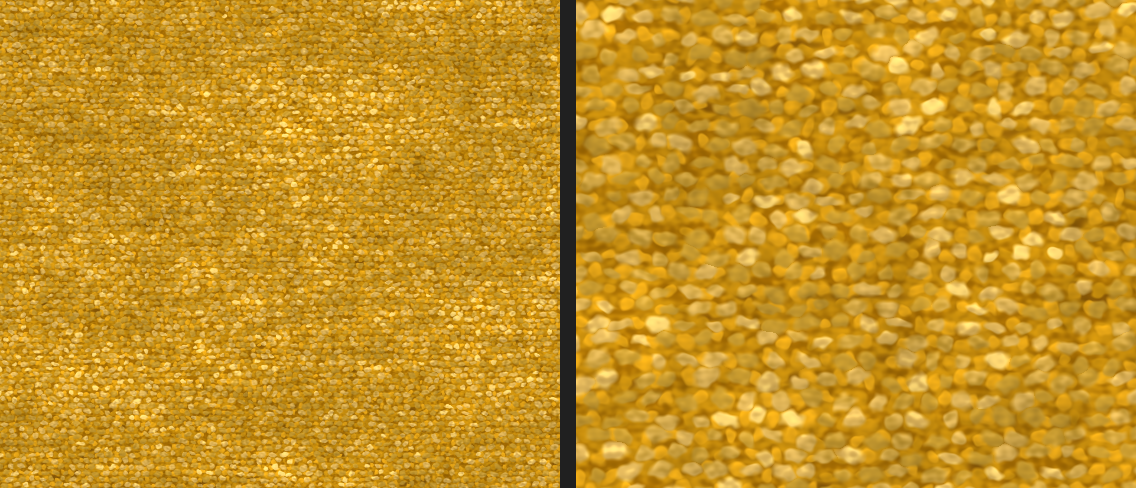
Left, the full canvas; right, a detail of the centre.
Write a WebGL 2 fragment shader that draws this texture.

```glsl
#version 300 es
precision highp float;

uniform vec2 u_resolution;
out vec4 fragColor;

vec3 hash3(vec2 cell) {
  vec3 h = fract(cell.xyx * vec3(0.1031, 0.1030, 0.0973));
  h += dot(h, h.yxz + 33.33);
  return fract((h.xxy + h.yzz) * h.zyx);
}

// Gradient noise, roughly -0.6 to 0.6
float gradientNoise(vec2 p) {
  vec2 i = floor(p);
  vec2 f = p - i;
  vec2 w = f * f * f * (f * (f * 6.0 - 15.0) + 10.0);
  vec4 corner;
  for (int k = 0; k < 4; k++) {
    vec2 o = vec2(k & 1, k >> 1);
    vec2 gradient = hash3(i + o + 57.0).xy * 2.0 - 1.0;
    corner[k] = dot(gradient, f - o);
  }
  return mix(mix(corner.x, corner.y, w.x), mix(corner.z, corner.w, w.x), w.y);
}

// Staggered, jittered yarn crossings: x coverage, y random tone, z relief
vec3 yarnBeads(vec2 p, vec2 radius, float shift, float seed) {
  vec2 home = floor(p);
  vec3 best = vec3(0.0);
  for (int j = -1; j <= 1; j++) {
    float row = home.y + float(j);
    float stagger = shift + 0.5 * mod(row, 2.0);
    float column = floor(p.x - stagger);
    for (int i = -1; i <= 1; i++) {
      vec2 cell = vec2(column + float(i), row);
      vec3 rnd = hash3(cell + seed);
      vec3 form = hash3(cell + seed + 211.0);
      vec2 center = cell + vec2(stagger, 0.0) + 0.5 + (rnd.xy - 0.5) * vec2(0.34, 0.44);
      vec2 q = p - center;
      q.y += (form.z - 0.5) * 0.9 * q.x;
      q /= radius * mix(vec2(0.7), vec2(1.3, 1.2), form.xy);
      float cover = 1.0 - smoothstep(0.65, 1.2, length(q));
      if (cover > best.x) best = vec3(cover, rnd.z, q.y - 0.3 * q.x);
    }
  }
  return best;
}

// Cloth colour at a point measured in canvas heights
vec3 wovenCloth(vec2 p) {
  const vec3 pit = vec3(0.43, 0.25, 0.01);
  const vec3 shadow = vec3(0.64, 0.42, 0.01);
  const vec3 ochre = vec3(0.76, 0.54, 0.05);
  const vec3 amber = vec3(0.89, 0.64, 0.09);
  const vec3 khaki = vec3(0.77, 0.60, 0.19);
  const vec3 sand = vec3(0.87, 0.71, 0.37);
  const vec3 cream = vec3(0.97, 0.83, 0.46);

  // Threads waver slightly and have ragged outlines
  vec2 wander = vec2(gradientNoise(p * vec2(9.0, 24.0)),
                     gradientNoise(p * vec2(7.0, 15.0) + 31.0)) * 0.008;
  vec2 ragged = vec2(gradientNoise(p * 130.0 + 11.0),
                     gradientNoise(p * 130.0 + 73.0)) * 0.0035;
  vec2 weave = (p + wander + ragged) * vec2(48.0, 80.0);

  float broad = gradientNoise(p * vec2(2.5, 6.0) + 5.0);
  float streak = gradientNoise(p * vec2(11.0, 38.0) + 19.0);
  float warp = gradientNoise(vec2(p.x * 52.0, p.y * 4.0) + 47.0);
  float patches = gradientNoise(p * vec2(42.0, 70.0) + 83.0);
  float fibre = gradientNoise(p * vec2(150.0, 210.0) + 7.0);

  // Recessed ground
  vec3 color = mix(shadow, ochre, smoothstep(-0.4, 0.25, patches + 0.6 * fibre));
  color = mix(color, pit, 0.65 * smoothstep(0.27, 0.55, patches - 0.4 * streak));

  // Saturated crossings between the raised ones
  vec3 inner = yarnBeads(weave, vec2(0.25, 0.42), 0.5, 37.0);
  vec3 innerColor = mix(ochre, amber, smoothstep(0.05, 0.6, inner.y));
  color = mix(color, innerColor * (1.0 + 0.05 * inner.z), inner.x);

  // Pale raised crossings
  vec3 raised = yarnBeads(weave, vec2(0.36, 0.45), 0.0, 113.0);
  float tone = raised.y + 0.45 * broad + 0.5 * streak + 0.4 * fibre;
  vec3 raisedColor = mix(khaki, sand, smoothstep(0.25, 0.85, tone));
  raisedColor = mix(raisedColor, cream, smoothstep(0.84, 1.1, tone));
  color = mix(color, raisedColor * (1.0 + 0.07 * raised.z), raised.x * 0.94);

  float light = 1.0 + 0.10 * broad + 0.14 * streak + 0.09 * warp + 0.16 * fibre;
  return color * light;
}

void main() {
  vec2 p = gl_FragCoord.xy / u_resolution.y;
  fragColor = vec4(clamp(wovenCloth(p), 0.0, 1.0), 1.0);
}
```
